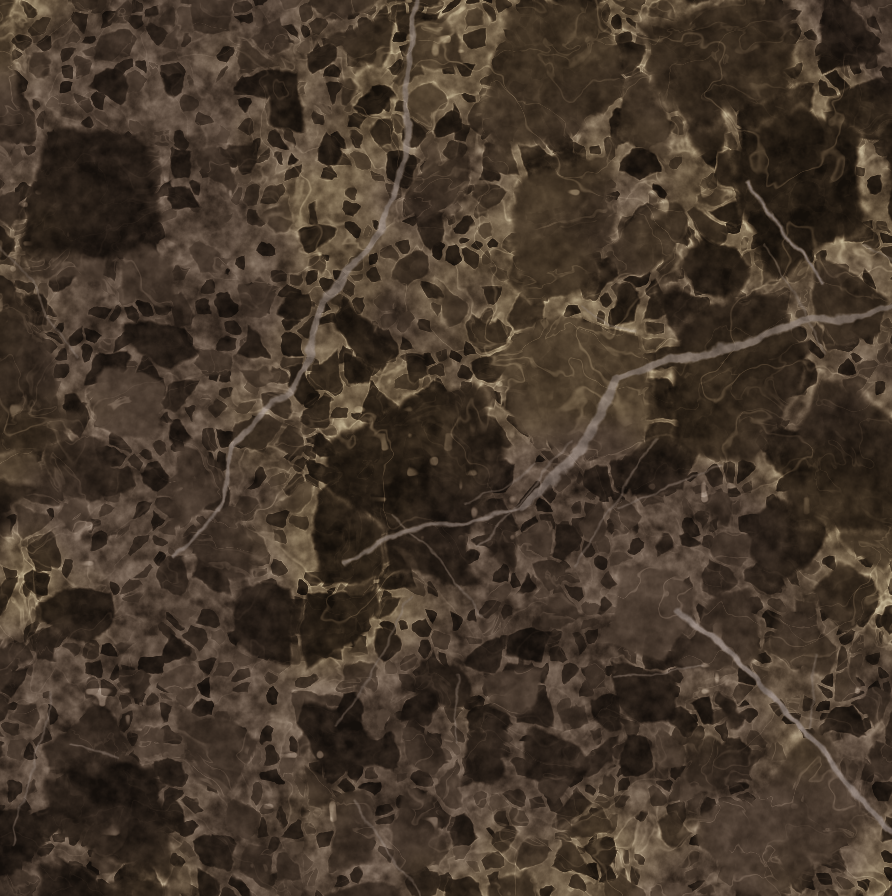
This texture is drawn by a Shadertoy shader. Its source:

```glsl
// Dark brown brecciated marble: rounded dark stone fragments of four sizes
// lie in a mottled tan matrix laced with fine threads, then pale calcite
// veins and hairline cracks run across. One tone value drives the colour.

float hash(vec2 p) {
    return fract(sin(dot(p, vec2(127.1, 311.7))) * 43758.5453);
}

vec2 hash2(vec2 p) {
    return vec2(hash(p), hash(p + 57.3));
}

float noise(vec2 p) {
    vec2 i = floor(p), f = fract(p);
    f = f * f * (3.0 - 2.0 * f);
    return mix(mix(hash(i), hash(i + vec2(1, 0)), f.x),
               mix(hash(i + vec2(0, 1)), hash(i + vec2(1, 1)), f.x), f.y);
}

float fbm(vec2 p) {
    float sum = 0.0, amp = 0.53;
    for (int i = 0; i < 4; i++) {
        sum += amp * noise(p);
        p = mat2(1.6, 1.2, -1.2, 1.6) * p + 13.7;
        amp *= 0.5;
    }
    return sum;
}

// Bright lines where the noise crosses its middle value
float threads(vec2 p, float width) {
    return 1.0 - smoothstep(0.0, width, abs(fbm(p) - 0.5));
}

// Voronoi cell: x = closeness to the centre (0 on the border), y = cell id
vec2 fragment(vec2 p) {
    vec2 home = floor(p), id = home;
    float near = 9.0, second = 9.0;
    for (int y = -1; y <= 1; y++)
    for (int x = -1; x <= 1; x++) {
        vec2 cell = home + vec2(x, y);
        float d = length(cell + 0.1 + 0.8 * hash2(cell) - p);
        if (d < near) { second = near; near = d; id = cell; }
        else second = min(second, d);
    }
    return vec2(second - near, hash(id + 4.7));
}

float segment(vec2 p, vec2 a, vec2 b) {
    vec2 pa = p - a, ba = b - a;
    return length(pa - ba * clamp(dot(pa, ba) / dot(ba, ba), 0.0, 1.0));
}

// Vein corners; z = 0 starts a new vein, otherwise its half width
const vec3 path[14] = vec3[14](
    vec3(0.47, 1.02, 0.0), vec3(0.456, 0.85, 0.0036), vec3(0.42, 0.74, 0.0040),
    vec3(0.355, 0.66, 0.0044), vec3(0.335, 0.59, 0.0042), vec3(0.26, 0.50, 0.0034),
    vec3(0.24, 0.43, 0.0028), vec3(0.20, 0.37, 0.0020),
    vec3(1.02, 0.665, 0.0), vec3(0.90, 0.635, 0.0036), vec3(0.69, 0.583, 0.0040),
    vec3(0.65, 0.505, 0.0052), vec3(0.58, 0.44, 0.0048), vec3(0.38, 0.375, 0.0022));

void mainImage(out vec4 fragColor, in vec2 fragCoord) {
    vec2 p = fragCoord / iResolution.y;
    float soft = 0.0016;
    float grain = fbm(p * 95.0) - 0.5;
    float patches = smoothstep(0.36, 0.66, fbm(p * 5.0 + 3.0));
    vec2 warp = vec2(fbm(p * 11.0), fbm(p * 11.0 + 40.0)) - 0.5;
    vec2 ripple = vec2(fbm(p * 50.0 + 9.0), fbm(p * 50.0 + 70.0)) - 0.5;

    // Mottled matrix with tan threads
    float tone = 0.33 + 0.10 * patches + 0.26 * (fbm(p * 28.0) - 0.5) + 0.38 * grain;
    tone += (0.05 + 0.09 * patches) * threads(p * 20.0 + warp * 2.0, 0.035);

    // Stone fragments, from small to large
    for (int i = 0; i < 4; i++) {
        float scale = 54.0 / exp2(float(i) * 1.06);
        vec2 q = (p + warp * 0.035 + ripple * 0.012) * scale + 17.3 * float(i);
        vec2 cell = fragment(q);
        float tint = fract(cell.y * 37.0);
        float inset = cell.x - 0.05 - 0.22 * fract(cell.y * 91.0);
        float present = step(cell.y, 0.50 - 0.06 * float(i));
        float body = smoothstep(-0.02, 0.07 + 0.05 / float(i + 1), inset) * present;
        float shade = 0.125 + 0.20 * tint * tint + 0.16 * grain
                    + 0.14 * (fbm(p * 24.0 + 31.0 * cell.y) - 0.5);
        shade += 0.12 * tint * threads(p * vec2(17.0, 26.0) + cell.y * 60.0 + warp * 3.0, 0.025);
        float rim = 1.0 - smoothstep(0.0, 0.07, abs(inset + 0.02));
        tone = mix(tone, shade, body * 0.92);
        tone += rim * present * (0.02 + 0.08 * patches) * (0.6 + 2.0 * grain);
    }

    // Fine threads over everything, then rare pale flecks
    tone += 0.10 * threads(p * 8.0 + 21.0 + warp, 0.012) * (0.3 + patches);
    tone += 0.25 * smoothstep(0.83, 0.93, noise(p * 70.0)) * smoothstep(0.60, 0.72, fbm(p * 9.0 + 80.0));

    // Short random hairline cracks
    vec2 v = p + warp * 0.025 + ripple * 0.010;
    float pale = 0.0;
    for (int i = 0; i < 16; i++) {
        vec2 start = hash2(vec2(i, 8.0));
        float angle = 6.283 * hash(vec2(i, 2.0));
        vec2 end = start + (0.06 + 0.12 * hash(vec2(i, 5.0))) * vec2(cos(angle), sin(angle));
        pale = max(pale, 0.45 * (1.0 - smoothstep(0.0, 0.0025, segment(v, start, end))));
    }

    // Main veins, with uneven width and strength
    float swell = 0.6 + 0.8 * fbm(p * 30.0 + 5.0);
    for (int i = 1; i < 14; i++) {
        float halfWidth = path[i].z * swell;
        if (path[i].z > 0.0) {
            float d = segment(v, path[i - 1].xy, path[i].xy);
            pale = max(pale, 0.8 * (1.0 - smoothstep(halfWidth - soft, halfWidth + soft, d)));
        }
    }
    float side = min(segment(v, vec2(0.755, 0.32), vec2(0.83, 0.25)),
                     segment(v, vec2(0.83, 0.25), vec2(1.02, 0.05)));
    side = min(side, segment(v, vec2(0.83, 0.80), vec2(0.92, 0.68)) + 0.0015);
    pale = max(pale, 1.0 - smoothstep(0.0015, 0.0050, side));
    tone = mix(tone, 0.57 + 0.35 * grain, pale * 0.9);

    // Tone to brown; veins are greyer, matrix patches warmer
    tone = clamp(tone, 0.08, 0.75);
    vec3 color = vec3(tone, 0.72 * tone + 0.27 * tone * tone, 0.50 * tone + 0.42 * tone * tone);
    color = mix(color, vec3(0.96, 0.88, 0.82) * tone, pale * 0.6);
    color.b *= 1.04 - 0.12 * patches * (1.0 - pale);
    fragColor = vec4(color, 1.0);
}
```
